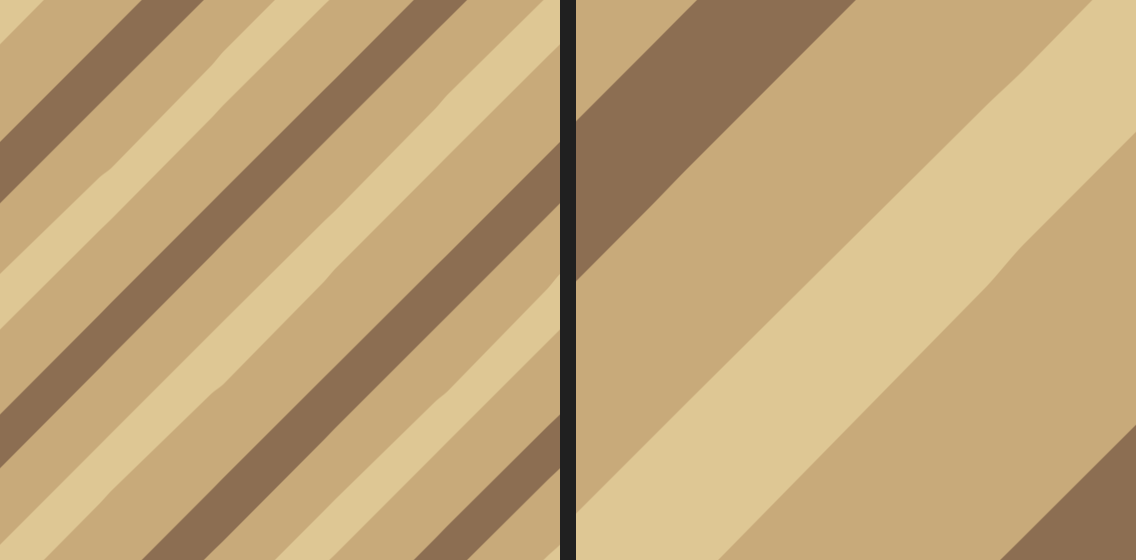
Left: the whole. Right: its middle third, enlarged.
A WebGL 1 fragment shader for this pattern:

```glsl
precision highp float;

uniform vec2 u_resolution;

const vec3 TAN = vec3(0.785, 0.667, 0.478);
const vec3 CREAM = vec3(0.871, 0.780, 0.580);
const vec3 BROWN = vec3(0.550, 0.430, 0.320);

// Stripe layout, measured along the horizontal as a fraction of the canvas
const float REPEATS = 2.0;
const float CREAM_START = 0.026;
const float CREAM_SPACING = 0.516;
const float BROWN_START = 0.308;
const float BROWN_SPACING = 0.479;
const vec2 CREAM_HALF_WIDTHS = vec2(0.0540, 0.0480);
const vec2 BROWN_HALF_WIDTHS = vec2(0.0560, 0.0475);

// Hand-cut unevenness of the edges
const float CREAM_WOBBLE = 0.0050;
const float BROWN_WOBBLE = 0.0018;
const float WOBBLE_KNOTS = 5.0;
const float NICK_SHARPNESS = 0.4;
const float EDGE_SOFTNESS = 1.3;

float hash(vec2 p) {
  return fract(sin(dot(p, vec2(127.1, 311.7))) * 4375.85);
}

// Wrapping noise in -1..1: straight drifts with a short nick before each knot
float wobble(float x, float seed) {
  float t = x * WOBBLE_KNOTS;
  float knot = floor(t);
  float f = t - knot;
  float a = hash(vec2(mod(knot, WOBBLE_KNOTS), seed));
  float b = hash(vec2(mod(knot + 1.0, WOBBLE_KNOTS), seed));
  float blend = mix(f, smoothstep(0.88, 1.0, f), NICK_SHARPNESS);
  return mix(a, b, blend) * 2.0 - 1.0;
}

// Coverage of one diagonal band whose two edges wander independently
float band(float diagonal, float x, float centre, float halfWidth,
           float amount, float seed, float soft) {
  float offset = fract(diagonal - centre + 0.5) - 0.5;
  float side = step(0.0, offset);
  float edge = halfWidth + amount * wobble(x, seed + side);
  return 1.0 - smoothstep(-soft, soft, abs(offset) - edge);
}

void main() {
  vec2 uv = gl_FragCoord.xy / u_resolution;
  float diagonal = uv.x - uv.y;
  float soft = EDGE_SOFTNESS / min(u_resolution.x, u_resolution.y);

  // Alternate wide and narrow stripes of each colour
  float cream = 0.0;
  float brown = 0.0;
  for (float i = 0.0; i < REPEATS; i += 1.0) {
    float creamHalf = mix(CREAM_HALF_WIDTHS.x, CREAM_HALF_WIDTHS.y, i);
    float brownHalf = mix(BROWN_HALF_WIDTHS.x, BROWN_HALF_WIDTHS.y, i);
    float seed = i * 4.0 + 1.0;
    cream = max(cream, band(diagonal, uv.x, CREAM_START + i * CREAM_SPACING,
                            creamHalf, CREAM_WOBBLE, seed, soft));
    brown = max(brown, band(diagonal, uv.x, BROWN_START + i * BROWN_SPACING,
                            brownHalf, BROWN_WOBBLE, seed + 2.0, soft));
  }

  vec3 colour = mix(TAN, CREAM, cream);
  colour = mix(colour, BROWN, brown);
  gl_FragColor = vec4(colour, 1.0);
}
```
